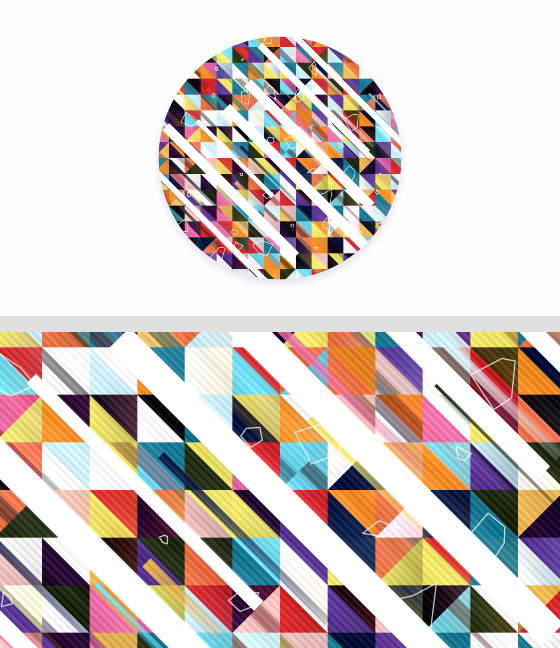
Top: the whole. Bottom: its middle third, enlarged.
Give the GLSL for this pattern, as a WebGL 2 fragment shader.

```glsl
#version 300 es
precision highp float;

uniform vec2 u_resolution;
out vec4 fragColor;

const float DISC_RADIUS = 0.384;
const float CELL = 0.0502;
const vec3 PAPER = vec3(0.992);
const vec3 SHADOW = vec3(0.91, 0.91, 0.95);

const vec3 PALETTE[15] = vec3[15](
  vec3(0.03, 0.08, 0.25), vec3(0.16, 0.04, 0.21), vec3(0.04, 0.03, 0.06),
  vec3(0.97, 0.57, 0.16), vec3(0.95, 0.74, 0.36), vec3(0.86, 0.15, 0.17),
  vec3(0.92, 0.42, 0.65), vec3(0.95, 0.77, 0.76), vec3(0.11, 0.49, 0.60),
  vec3(0.45, 0.87, 0.95), vec3(0.81, 0.94, 0.97), vec3(0.95, 0.91, 0.42),
  vec3(0.36, 0.22, 0.60), vec3(0.15, 0.19, 0.08), vec3(0.93, 0.46, 0.28));

// White slashes: offset, half width, start and end along the diagonal
const vec4 SLASHES[7] = vec4[7](
  vec4(0.433, 0.014, -0.50, 0.50), vec4(0.294, 0.016, -0.42, 0.26),
  vec4(0.135, 0.023, -0.34, 0.44), vec4(-0.010, 0.023, -0.33, 0.56),
  vec4(-0.145, 0.010, -0.38, 0.10), vec4(-0.262, 0.022, -0.46, 0.36),
  vec4(-0.435, 0.013, -0.50, 0.50));

float hash(vec2 p) {
  vec3 q = fract(vec3(p.xyx) * 0.1031);
  q += dot(q, q.yzx + 33.33);
  return fract((q.x + q.y) * q.z);
}

float cornerSlope(vec2 corner, vec2 offset) {
  float angle = 6.2832 * hash(corner + 71.0);
  return dot(vec2(cos(angle), sin(angle)), offset);
}

float gradientNoise(vec2 p) {
  vec2 i = floor(p), f = fract(p), e = vec2(1.0, 0.0);
  vec2 u = f * f * f * (f * (f * 6.0 - 15.0) + 10.0);
  float low = mix(cornerSlope(i, f), cornerSlope(i + e.xy, f - e.xy), u.x);
  float high = mix(cornerSlope(i + e.yx, f - e.yx), cornerSlope(i + 1.0, f - 1.0), u.x);
  return mix(low, high, u.y);
}

vec3 pickColor(float seed) {
  return PALETTE[int(min(seed * 15.0, 14.0))];
}

float segmentDistance(vec2 p, vec2 a, vec2 b) {
  vec2 ab = b - a;
  return length(p - a - ab * clamp(dot(p - a, ab) / dot(ab, ab), 0.0, 1.0));
}

// Split cells, each half with its own tint and slanted shade bar
vec3 triangleColor(vec2 p) {
  vec2 id = floor(p / CELL), f = fract(p / CELL);
  bool rising = hash(id + 311.0) < 0.15;
  float side = rising ? step(f.x, f.y) : step(1.0, f.x + f.y);
  vec2 seed = id * 2.0 + vec2(side * 57.0 + 140.0, 90.0);
  vec3 color = pickColor(hash(seed));
  color = mix(color, vec3(1.0), step(0.89, hash(seed + 19.0)));
  vec3 tint = pickColor(hash(seed + 43.0));
  color = mix(color, tint, 0.30 * f.x * hash(seed + 7.0));
  float bar = step(abs(f.x + f.y - 2.0 * hash(seed + 5.0)), 0.22);
  return mix(color, color * 0.55 + tint * 0.2, bar * step(0.5, hash(seed + 29.0)));
}

// Thin coloured streaks that fade along the diagonal
vec3 addStreaks(vec3 color, float across, float along) {
  for (int i = 0; i < 16; i++) {
    vec2 seed = vec2(float(i) * 7.0 + 3.0, 23.0);
    float center = (float(i) + hash(seed)) / 16.0 * 1.04 - 0.52;
    float halfWidth = mix(0.002, 0.010, hash(seed + 11.0));
    float t = (along + 0.45 - 0.6 * hash(seed + 31.0)) / mix(0.15, 0.4, hash(seed + 47.0));
    float inside = step(abs(across - center), halfWidth) * step(0.0, t) * step(t, 1.0);
    color = mix(color, pickColor(hash(seed + 61.0)), inside * (1.0 - 0.8 * t));
  }
  return color;
}

vec3 mosaic(vec2 p) {
  float across = p.x + p.y, along = p.x - p.y;
  vec3 color = addStreaks(triangleColor(p), across, along);
  float hatch = step(0.5, fract(across / 0.0088));
  color += (hatch - 0.5) * 0.07 + 0.10 * gradientNoise(vec2(across * 40.0, along * 5.0));
  for (int i = 0; i < 7; i++) {
    vec4 s = SLASHES[i];
    float inside = step(abs(across - s.x), s.y) * step(s.z, along) * step(along, s.w);
    color = mix(color, vec3(1.0), inside);
  }
  return clamp(color, 0.0, 1.0);
}

vec2 scribbleVertex(vec2 id, float k) {
  float angle = 1.2566 * (k + 0.8 * hash(id + k * 13.0));
  float reach = mix(0.07, 0.48, pow(hash(id + 83.0), 2.0));
  return reach * mix(0.3, 1.0, hash(id + k * 17.0 + 5.0)) * vec2(cos(angle), sin(angle));
}

// Distance to scattered jagged outlines
float scribbleDistance(vec2 p, float spacing) {
  vec2 q = p / spacing, base = floor(q);
  float nearest = 1.0;
  for (int n = 0; n < 9; n++) {
    vec2 id = base + vec2(n % 3, n / 3) - 1.0 + 200.0;
    if (hash(id + 9.0) < 0.3) continue;
    vec2 center = id - 200.0 + 0.25 + 0.5 * vec2(hash(id), hash(id + 37.0));
    for (int k = 0; k < 5; k++) {
      vec2 a = scribbleVertex(id, float(k)), b = scribbleVertex(id, float((k + 1) % 5));
      nearest = min(nearest, segmentDistance(q - center, a, b));
    }
  }
  return nearest * spacing;
}

void main() {
  float pixel = 1.0 / u_resolution.y;
  vec2 p = (gl_FragCoord.xy - 0.5 * u_resolution) * pixel;

  // Soft shadow below the disc
  float shadowEdge = length(p + vec2(0.0, 0.012)) - DISC_RADIUS;
  vec3 color = mix(SHADOW, PAPER, smoothstep(-0.012, 0.022, shadowEdge));

  // Supersampled disc with fine outlines
  float disc = smoothstep(0.5, -0.5, (length(p) - DISC_RADIUS) / pixel);
  if (disc > 0.0) {
    vec3 art = vec3(0.0);
    for (int i = 0; i < 9; i++)
      art += mosaic(p + (vec2(i % 3, i / 3) - 1.0) * pixel / 3.0) / 9.0;
    float line = smoothstep(0.0008 + pixel * 0.5, 0.0, scribbleDistance(p, 0.085));
    color = mix(color, mix(art, vec3(1.0), 0.75 * line), disc);
  }
  fragColor = vec4(color, 1.0);
}
```
